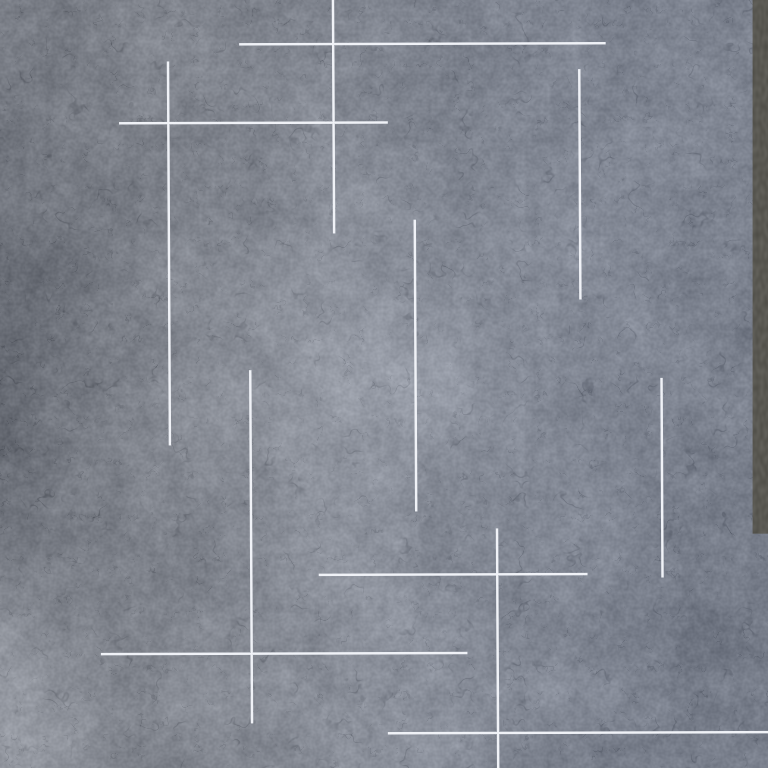
Write a WebGL 1 fragment shader that draws this background.

```glsl
precision highp float;
// Blue-grey mottled concrete wall with thin white crossing lines and a dark side strip.

uniform vec2 u_resolution;

const float TAU = 6.2831853;
const float LINE_HALF_WIDTH = 0.0016;

vec2 gradientAt(vec2 cell) {
    float angle = TAU * fract(sin(dot(cell, vec2(127.1, 311.7))) * 43758.55);
    return vec2(cos(angle), sin(angle));
}

float gradientNoise(vec2 p) {
    vec2 cell = floor(p);
    vec2 f = p - cell;
    vec2 w = f * f * f * (f * (f * 6.0 - 15.0) + 10.0);
    vec2 e = vec2(1.0, 0.0);
    float a = dot(gradientAt(cell), f);
    float b = dot(gradientAt(cell + e.xy), f - e.xy);
    float c = dot(gradientAt(cell + e.yx), f - e.yx);
    float d = dot(gradientAt(cell + e.xx), f - e.xx);
    return mix(mix(a, b, w.x), mix(c, d, w.x), w.y);
}

// Octaves of equal weight keep the fine grain as strong as the clouds.
float mottling(vec2 p, float frequency) {
    float sum = 0.0;
    for (int i = 0; i < 6; i++) {
        sum += gradientNoise(p * frequency + float(i) * 17.3);
        frequency *= 2.1;
    }
    return sum;
}

// Short dark hairlines: zero crossings of a warped noise, kept in patches.
float hairlines(vec2 p, float frequency) {
    vec2 q = p * frequency;
    vec2 warp = vec2(gradientNoise(q * 2.3 + 5.1), gradientNoise(q * 2.3 + 41.7));
    float crossing = abs(gradientNoise(q + 0.5 * warp));
    float patches = smoothstep(0.12, 0.4, gradientNoise(q * 0.8 + 73.0));
    return (1.0 - smoothstep(0.0, 0.09, crossing)) * patches;
}

float softSpot(vec2 p, vec2 center, vec2 radius) {
    vec2 d = (p - center) / radius;
    return exp(-dot(d, d));
}

float lighting(vec2 p) {
    float light = 0.492;
    light += 0.055 * softSpot(p, vec2(0.47, 0.50), vec2(0.33));
    light += 0.050 * softSpot(p, vec2(0.47, 0.50), vec2(0.11));
    light += 0.050 * softSpot(p, vec2(0.48, 0.09), vec2(0.17, 0.14));
    light += 0.130 * softSpot(p, vec2(-0.02, 0.08), vec2(0.11, 0.14));
    light -= 0.100 * softSpot(p, vec2(-0.02, 0.52), vec2(0.16, 0.30));
    light -= 0.035 * softSpot(p, vec2(1.0, 0.15), vec2(0.25, 0.30));
    return light;
}

vec3 concrete(vec2 p) {
    float tone = lighting(p) + 0.040 * mottling(p, 6.0);
    tone -= 0.065 * hairlines(p, 34.0) + 0.055 * hairlines(p + 3.7, 70.0);
    float blueness = mix(0.050, 0.074, smoothstep(0.1, 0.9, p.x));
    return vec3(tone, tone + 0.32 * blueness, tone + blueness);
}

// Coverage of an axis-aligned box with edges smoothed over one pixel.
float boxMask(vec2 p, vec2 center, vec2 halfSize, float pixel) {
    vec2 d = abs(p - center) - halfSize;
    vec2 cover = clamp(0.5 - d / pixel, 0.0, 1.0);
    return cover.x * cover.y;
}

float verticalLines(vec2 p, float pixel) {
    float mask = 0.0;
    for (int i = 0; i < 7; i++) {
        float n = float(i);
        vec2 center = vec2(0.22 + 0.107 * n, fract(0.67 + 0.618 * n));
        vec2 halfSize = vec2(LINE_HALF_WIDTH, 0.25 - 0.02 * n);
        vec2 tilted = p + vec2(0.005 * (p.y - center.y), 0.0);
        mask = max(mask, boxMask(tilted, center, halfSize, pixel));
    }
    return mask;
}

float horizontalLines(vec2 p, float pixel) {
    float mask = 0.0;
    for (int i = 0; i < 5; i++) {
        float n = float(i);
        vec2 center = vec2(0.33 + mod(0.22 * n, 0.62), fract(0.84 + 0.103 * n));
        vec2 halfSize = vec2(0.175 + 0.09 * sin(n * TAU / 8.0), LINE_HALF_WIDTH);
        vec2 tilted = p - vec2(0.0, 0.003 * (p.x - center.x));
        mask = max(mask, boxMask(tilted, center, halfSize, pixel));
    }
    return mask;
}

void main() {
    vec2 p = gl_FragCoord.xy / u_resolution;
    float pixel = 1.0 / min(u_resolution.x, u_resolution.y);

    vec3 color = concrete(p);
    float lines = max(verticalLines(p, pixel), horizontalLines(p, pixel));
    color = mix(color, vec3(0.94, 0.95, 0.97), lines);

    // Dark strip hanging along the right edge
    float strip = boxMask(p, vec2(1.03, 0.81), vec2(0.05, 0.505), 1.5 * pixel);
    float grain = 0.06 * gradientNoise(p * vec2(180.0, 90.0));
    vec3 stripColor = vec3(0.35, 0.345, 0.32) + grain;
    color = mix(color, stripColor, strip);

    gl_FragColor = vec4(color, 1.0);
}
```
